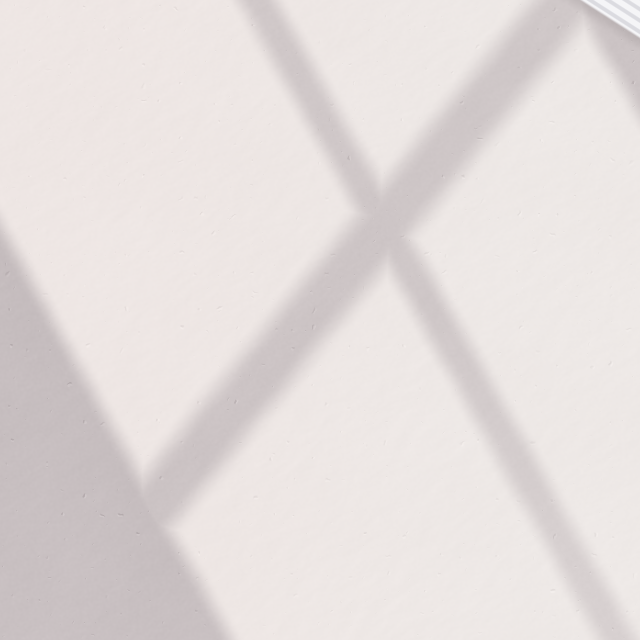
Write a WebGL 2 fragment shader that draws this background.

```glsl
#version 300 es
precision highp float;
// Pale plaster wall crossed by soft window-frame shadows, with a white ribbed corner.
uniform vec2 u_resolution;
out vec4 outColor;

vec2 hash2(vec2 p) {
    vec3 q = fract(vec3(p.xyx) * vec3(0.1031, 0.1030, 0.0973));
    q += dot(q, q.yzx + 33.33);
    return fract((q.xx + q.yz) * q.zy);
}

// Gradient noise, roughly -0.7 to 0.7
float corner(vec2 cell, vec2 f, vec2 o) {
    return dot(hash2(cell + o) * 2.0 - 1.0, f - o);
}
float noise(vec2 p) {
    vec2 i = floor(p), f = fract(p);
    vec2 u = f * f * f * (f * (f * 6.0 - 15.0) + 10.0);
    return mix(mix(corner(i, f, vec2(0, 0)), corner(i, f, vec2(1, 0)), u.x),
               mix(corner(i, f, vec2(0, 1)), corner(i, f, vec2(1, 1)), u.x), u.y);
}
float fbm(vec2 p) {
    float sum = 0.0, amp = 0.5;
    for (int i = 0; i < 4; i++) {
        sum += amp * noise(p);
        p = mat2(1.6, 1.2, -1.2, 1.6) * p + 7.3;
        amp *= 0.55;
    }
    return sum;
}

// Signed distance to the line a-b, positive on its left
float lineSide(vec2 p, vec2 a, vec2 b) {
    vec2 d = normalize(b - a);
    return dot(p - a, vec2(-d.y, d.x));
}
float softBar(float d, float halfWidth, float blur) {
    return 1.0 - smoothstep(halfWidth - blur, halfWidth + blur, abs(d));
}

// Scattered short scratches, dark with a light lip
float scratches(vec2 p, float cells) {
    vec2 q = p * cells, id = floor(q);
    vec2 r = hash2(id + 3.7), s = hash2(id + 51.3);
    vec2 local = fract(q) - mix(vec2(0.3), vec2(0.7), r);
    float angle = 0.5 + 2.2 * (s.x - 0.5);
    local = mat2(cos(angle), -sin(angle), sin(angle), cos(angle)) * local;
    local.y += 0.1 * noise(q * 5.0);
    float len = mix(0.06, 0.24, s.y * s.y);
    float along = 1.0 - smoothstep(0.3 * len, len, abs(local.x));
    float dark = 1.0 - smoothstep(0.01, 0.07, abs(local.y));
    float lip = 1.0 - smoothstep(0.01, 0.08, abs(local.y + 0.09));
    float present = step(0.8, hash2(id + 17.9).x + 0.35 * noise(id * 0.23));
    return present * along * (dark - 0.45 * lip) * mix(0.3, 1.0, r.y);
}

void main() {
    vec2 p = gl_FragCoord.xy / u_resolution;
    float pixel = 1.0 / u_resolution.y;

    // Lit plaster: pinker on the left, greyer on the right
    vec3 wall = mix(vec3(0.932, 0.902, 0.893), vec3(0.931, 0.911, 0.902), smoothstep(0.1, 0.9, p.x));
    wall += vec3(0.010, 0.013, 0.014) * fbm(p * vec2(3.0, 5.0) + 2.0);

    // Window-frame shadows
    vec2 w = p + 0.003 * vec2(noise(p * 14.0), noise(p * 14.0 + 31.0));
    float side = 1.0 - smoothstep(-0.021, 0.021, lineSide(w, vec2(0.0, 0.65), vec2(0.361, 0.0)));
    float rising = softBar(lineSide(w, vec2(0.25, 0.22), vec2(0.875, 0.985)), 0.041, 0.024);
    float falling = softBar(lineSide(w, vec2(0.402, 1.0), vec2(0.966, 0.0)), 0.025, 0.019);
    float nook = smoothstep(-0.018, 0.020, lineSide(w, vec2(0.915, 0.96), vec2(1.005, 0.81)));
    rising *= mix(0.86, 0.76, smoothstep(0.3, 0.9, p.y));
    falling *= mix(0.60, 0.76, smoothstep(0.1, 0.6, p.y));
    float bars = max(rising, falling) + 0.22 * rising * falling * (1.0 - rising);
    float shade = max(max(side, bars), 0.86 * nook);
    vec3 shadow = vec3(0.775, 0.742, 0.748) + 0.025 * fbm(p * 6.0 + 9.0);
    shadow += 0.012 * smoothstep(0.4, 0.0, p.y);
    vec3 color = mix(wall, shadow, shade);

    // Trowelled relief, grain and scratches
    vec2 q = mat2(0.85, -0.5, 0.5, 0.85) * p * vec2(1.0, 1.1);
    float relief = fbm(q * vec2(22.0, 38.0)) - fbm((q + vec2(-0.004, 0.006)) * vec2(22.0, 38.0));
    float grain = noise(p * 170.0) + 0.6 * noise(p * 260.0 + 5.0);
    color += 0.018 * relief + 0.007 * grain * mix(0.7, 1.4, shade);
    float marks = scratches(p, 34.0) + 0.7 * scratches(p + 0.37, 57.0);
    color -= vec3(0.065, 0.068, 0.066) * marks * mix(0.7, 1.2, shade);

    // White ribbed corner, with a thin contact shadow
    float edge = lineSide(p, vec2(0.908, 1.0), vec2(1.0, 0.941));
    color -= 0.06 * smoothstep(-0.022, 0.0, edge);
    float rib = 0.5 + 0.5 * cos(edge * 420.0);
    vec3 panel = mix(vec3(0.86, 0.86, 0.88), vec3(0.96, 0.96, 0.97), smoothstep(0.1, 0.6, rib));
    color = mix(color, panel, smoothstep(-1.5 * pixel, 1.5 * pixel, edge));

    outColor = vec4(clamp(color, 0.0, 1.0), 1.0);
}
```
